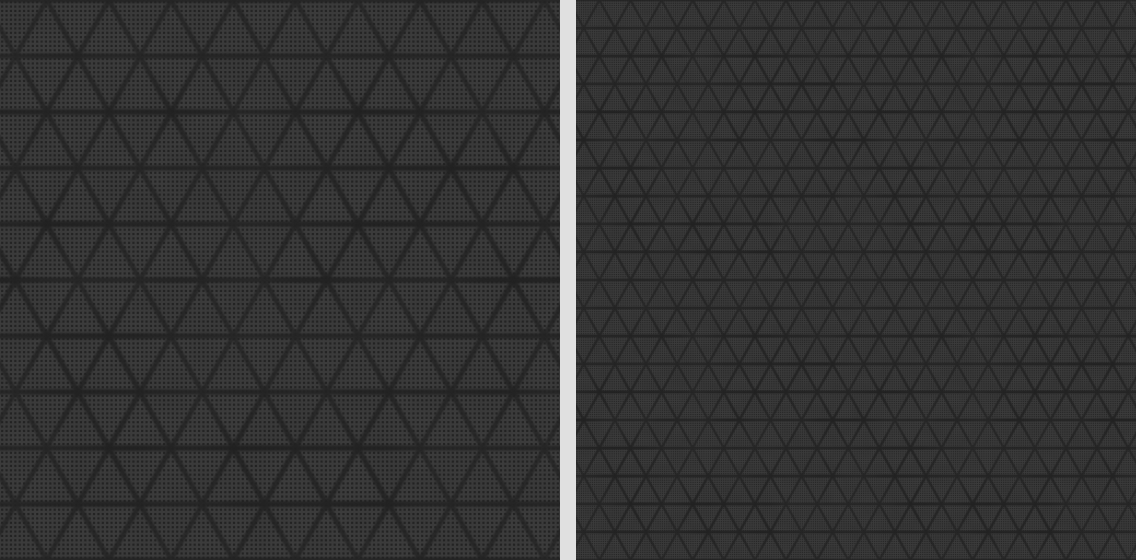
Left: one tile. Right: repeated 2 by 2.
Write a Shadertoy shader that draws this pattern.

```glsl
// Dark perforated cloth quilted into triangles by soft, slightly worn creases.

const float COLUMNS = 9.0;         // triangle bases across
const float ROWS = 10.0;           // triangle rows, even so that it tiles
const float PERFORATIONS = 128.0;  // square holes across and down

const vec3 CLOTH = vec3(0.228);
const vec3 HOLE = vec3(0.138);
const vec3 CREASE = vec3(0.132);

float hash(vec2 p) {
    return fract(sin(dot(p, vec2(127.1, 311.7))) * 43758.5453);
}

// Value noise that wraps after a whole number of cells
float wrappedNoise(vec2 uv, vec2 cells) {
    vec2 p = uv * cells;
    vec2 i = floor(p);
    vec2 f = fract(p);
    f = f * f * (3.0 - 2.0 * f);
    float a = hash(mod(i, cells));
    float b = hash(mod(i + vec2(1.0, 0.0), cells));
    float c = hash(mod(i + vec2(0.0, 1.0), cells));
    float d = hash(mod(i + vec2(1.0, 1.0), cells));
    return mix(mix(a, b, f.x), mix(c, d, f.x), f.y);
}

// Distance from a phase to its nearest whole number
float toWhole(float phase) {
    return abs(fract(phase + 0.5) - 0.5);
}

// Soft line profile: dark core with a feathered edge
float crease(float dist, float halfWidth) {
    return 1.0 - smoothstep(0.15 * halfWidth, halfWidth, dist);
}

// Coverage of a square hole in each cell of a grid
float perforation(vec2 uv, float count, float halfSize, float pixel) {
    vec2 q = abs(fract(uv * count) - 0.5);
    vec2 dist = (q - halfSize) / count;
    vec2 cover = clamp(0.5 - dist / pixel, 0.0, 1.0);
    return cover.x * cover.y;
}

// Union of the horizontal and the two slanted crease families
float triangleCreases(vec2 uv, float wear) {
    float rise = 0.5 * ROWS;
    float slantLength = length(vec2(COLUMNS, rise));
    float x = uv.x * COLUMNS - 0.75;
    float level = toWhole(uv.y * ROWS) / ROWS;
    float leanLeft = toWhole(x + uv.y * rise) / slantLength;
    float leanRight = toWhole(x - uv.y * rise) / slantLength;

    float width = mix(0.0068, 0.0088, wear);
    float clear = 1.0 - 0.94 * crease(level, width * 1.08);
    clear *= 1.0 - 0.82 * crease(leanLeft, width);
    clear *= 1.0 - 0.82 * crease(leanRight, width);
    return 1.0 - clear;
}

void mainImage(out vec4 fragColor, in vec2 fragCoord) {
    vec2 uv = fragCoord / iResolution.xy;
    float pixel = 1.0 / min(iResolution.x, iResolution.y);

    // Uneven wear along the creases and faint mottling of the cloth
    float wear = wrappedNoise(uv, vec2(COLUMNS, ROWS));
    float mottle = wrappedNoise(uv, vec2(28.0)) - 0.5;
    float grain = hash(floor(uv * 512.0)) - 0.5;

    // Perforated cloth
    float hole = perforation(uv, PERFORATIONS, 0.25, pixel);
    vec3 color = mix(CLOTH, HOLE, hole);
    color *= 1.0 + 0.05 * mottle;

    // Creases almost hide the holes
    float fold = triangleCreases(uv, wear);
    vec3 foldColor = CREASE * (1.06 - 0.12 * wear);
    color = mix(color, foldColor, fold * mix(0.86, 0.96, wear));

    color += 0.006 * grain;
    fragColor = vec4(color, 1.0);
}
```
